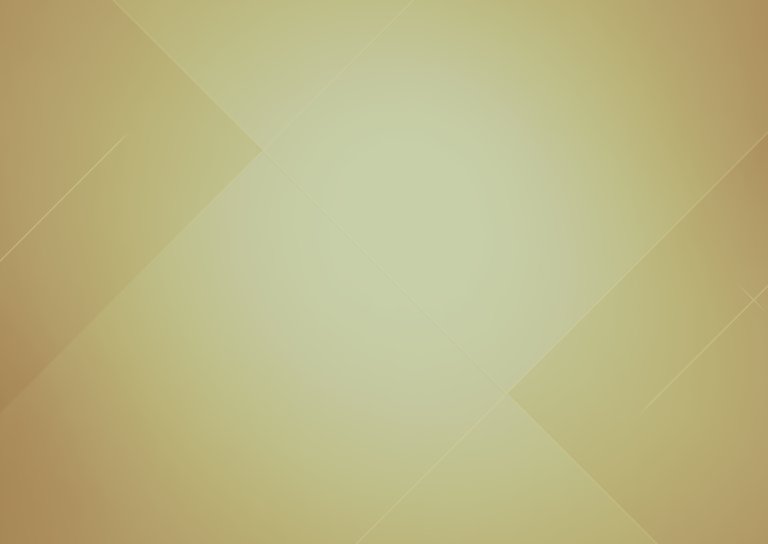
Write a Shadertoy shader that draws this background.

```glsl
// Soft olive glow on a tan ground, creased by crossing diagonal folds.

// Lengths are in canvas heights, origin at the lower left.
const vec2 GLOW_CENTER = vec2(0.738, 0.539);
const float GLOW_RADIUS = 0.57;
const float GLOW_STRETCH = 0.86;
const float FALLING_FOLD = 1.208;   // x + y along the falling crease
const float LEFT_FOLD = -0.240;     // x - y along the rising creases
const float RIGHT_FOLD = 0.655;
const float WEDGE_SHADE = 0.15;
const float WEDGE_FADE = 1.4;
const float LINE_WIDTH = 0.0012;
const vec3 LINE_COLOR = vec3(0.88, 0.84, 0.64);
const float GRAIN = 0.012;

// Colour ramp from shadow to glow, evenly spaced.
const vec3 RAMP[6] = vec3[6](
    vec3(0.655, 0.525, 0.335), vec3(0.703, 0.622, 0.414),
    vec3(0.730, 0.697, 0.466), vec3(0.750, 0.748, 0.540),
    vec3(0.768, 0.780, 0.615), vec3(0.780, 0.812, 0.662));

vec3 rampColor(float t) {
    float s = clamp(t, 0.0, 0.999) * 5.0;
    int i = int(s);
    return mix(RAMP[i], RAMP[i + 1], fract(s));
}

float hash(vec2 p) {
    return fract(sin(dot(p, vec2(41.3, 289.1))) * 4375.5);
}

float noise(vec2 p) {
    vec2 i = floor(p), f = fract(p);
    f = f * f * (3.0 - 2.0 * f);
    return mix(mix(hash(i), hash(i + vec2(1, 0)), f.x),
               mix(hash(i + vec2(0, 1)), hash(i + vec2(1, 1)), f.x), f.y);
}

float blob(vec2 p, vec2 center, float radius) {
    vec2 d = (p - center) / radius;
    return exp(-dot(d, d));
}

// Coverage of a thin line, given the signed distance to it.
float crease(float d, float px) {
    return 1.0 - smoothstep(0.0, LINE_WIDTH * 0.5 + px, abs(d));
}

// Soft-ended window between two positions.
float span(float x, float a, float b) {
    return smoothstep(a - 0.01, a + 0.02, x) * (1.0 - smoothstep(b - 0.02, b + 0.01, x));
}

void mainImage(out vec4 fragColor, in vec2 fragCoord) {
    float px = 1.0 / iResolution.y;
    vec2 p = fragCoord * px;

    // Diagonal coordinates, as distances from each fold.
    float falling = (p.x + p.y - FALLING_FOLD) * 0.7071;
    float rise = p.x - p.y;
    float left = (rise - LEFT_FOLD) * 0.7071;
    float right = (rise - RIGHT_FOLD) * 0.7071;

    // Main glow, stretched along the falling diagonal.
    vec2 d = p - GLOW_CENTER;
    vec2 g = vec2(d.x + d.y, (d.x - d.y) * GLOW_STRETCH) * 0.7071 / GLOW_RADIUS;
    float light = exp(-dot(g, g));

    // Local highlight and darker sides.
    light += 0.09 * blob(p, vec2(0.80, 0.73), 0.22);
    light += 0.06 * blob(p, vec2(1.34, 0.23), 0.24);
    light -= 0.10 * blob(p, vec2(0.00, 0.20), 0.26);
    light -= 0.09 * blob(p, vec2(1.42, 0.74), 0.26);

    // Shaded wedges, deepest at their tips.
    float leftWedge = smoothstep(-px, px, -falling) * smoothstep(-px, px, -left);
    float rightWedge = smoothstep(-px, px, falling) * smoothstep(-px, px, right);
    light -= WEDGE_SHADE * leftWedge * exp(-WEDGE_FADE * length(vec2(falling, left)));
    light -= WEDGE_SHADE * rightWedge * exp(-WEDGE_FADE * length(vec2(falling, right)));

    // Faint mottling.
    light += GRAIN * (noise(p * vec2(75.0, 30.0)) + noise(p * 13.0) - 1.0);
    vec3 color = rampColor(light);

    // Long creases.
    float fallingGlow = mix(0.24, 0.13, span(p.x, 0.48, 0.93));
    float lines = fallingGlow * crease(falling, px);
    lines = max(lines, 0.22 * crease(left, px) * smoothstep(0.05, 0.55, p.x));
    lines = max(lines, 0.28 * crease(right, px));

    // Short scratches near the sides.
    lines = max(lines, 0.40 * crease((rise + 0.520) * 0.7071, px) * span(p.x, -0.1, 0.235));
    lines = max(lines, 0.36 * crease((rise - 0.937) * 0.7071, px) * span(p.x, 1.18, 1.6));
    lines = max(lines, 0.28 * crease((p.x + p.y - 1.834) * 0.7071, px) * span(p.x, 1.36, 1.405));
    color = mix(color, LINE_COLOR, lines);

    // Thin shadow beneath the falling crease.
    color -= 0.012 * crease(falling + 0.003, px) * span(p.x, 0.46, 0.95);
    fragColor = vec4(color, 1.0);
}
```
